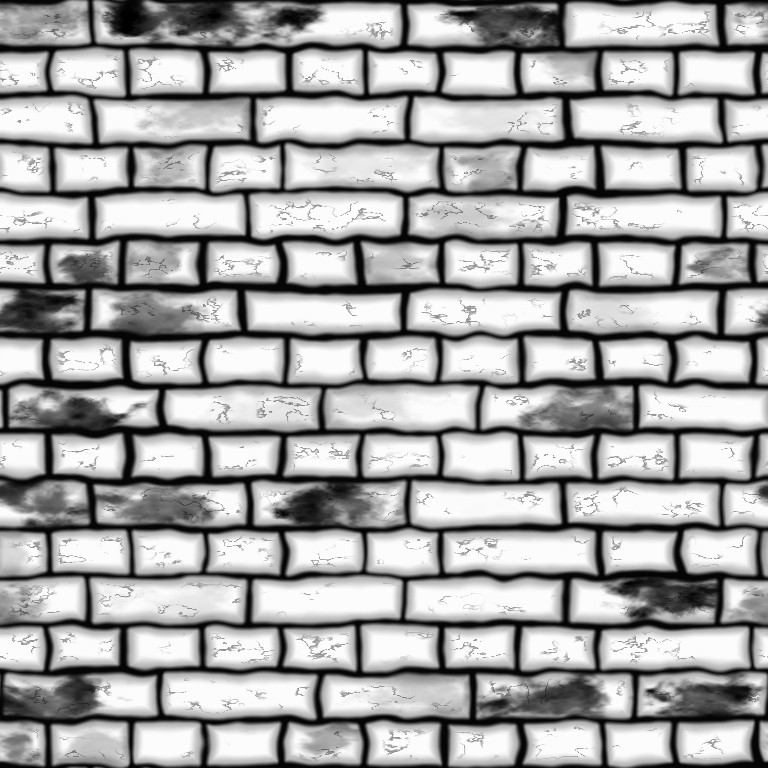
A three.js fragment shader for this texture map:

```glsl
// Greyscale weathered brick wall: alternating header and stretcher courses with soft dark joints.
varying vec2 vUv;

const float COURSES = 16.0; // one unit is the height of a course
const float HEADER_PITCH = 1.635;
const float STRETCHER_PITCH = 3.29;
const float MORTAR = 0.02;
const float RIM = 0.68;
const float FACE = 0.99;

float hash(vec2 p) {
  vec3 q = fract(p.xyx * 0.1031);
  q += dot(q, q.yzx + 33.33);
  return fract((q.x + q.y) * q.z);
}

// Value noise that repeats after a whole number of cells
float noise(vec2 p, float period) {
  vec2 i = floor(p), f = fract(p);
  f = f * f * (3.0 - 2.0 * f);
  vec2 a = mod(i, period), b = mod(i + 1.0, period);
  return mix(mix(hash(a), hash(vec2(b.x, a.y)), f.x),
             mix(hash(vec2(a.x, b.y)), hash(b), f.x), f.y);
}

float fbm(vec2 p) {
  float sum = 0.0, amp = 0.533;
  for (int i = 0; i < 4; i++) {
    sum += amp * noise(p, 512.0);
    p = p * 2.03 + 7.1;
    amp *= 0.5;
  }
  return sum;
}

bool isHeader(float row) { return mod(row, 2.0) < 0.5; }

// Where the first joint of a course lies; two courses are lapped differently
float courseStart(float row) {
  bool lapped = abs(mod(row, 6.0) - 1.0) < 0.5 && row < 8.0;
  float start = isHeader(row) ? 1.02 : (lapped ? 0.08 : 1.88);
  return start + 0.12 * (hash(vec2(row, 3.0)) - 0.5);
}

// A few courses skip one joint, leaving a double-width brick
float skippedJoint(float row) {
  if (row > 14.5) return 1.0;
  if (abs(row - 12.0) < 0.5) return 4.0;
  if (abs(row - 4.0) < 0.5) return 6.0;
  return abs(row - 2.0) < 0.5 ? 8.0 : -9.0;
}

float jointX(float i, float row, float count, float pitch) {
  if (i < 0.5) return 0.0;
  if (i > count - 0.5) return COURSES;
  return i * pitch + 0.12 * (hash(vec2(i, row + 20.0)) - 0.5);
}

// Left edge, right edge and index of the brick at x
vec3 findBrick(float x, float row) {
  float count = isHeader(row) ? 10.0 : 5.0;
  float pitch = isHeader(row) ? HEADER_PITCH : STRETCHER_PITCH;
  float i = min(floor(x / pitch), count - 1.0);
  if (x < jointX(i, row, count, pitch)) i -= 1.0;
  else if (x > jointX(i + 1.0, row, count, pitch)) i += 1.0;
  float skip = skippedJoint(row);
  float first = abs(i - skip) < 0.5 ? i - 1.0 : i;
  float last = abs(i + 1.0 - skip) < 0.5 ? i + 2.0 : i + 1.0;
  return vec3(jointX(first, row, count, pitch), jointX(last, row, count, pitch), first);
}

// Distance inward from the edge of a rounded box
float insetDepth(vec2 p, vec2 halfSize, float radius) {
  vec2 q = abs(p) - halfSize + radius;
  return radius - length(max(q, 0.0)) - min(max(q.x, q.y), 0.0);
}

// Cloudy dark blotch, off centre on the brick
float stain(vec2 p, float width, vec2 id, float amount) {
  vec2 centre = (vec2(hash(id + 31.0), hash(id + 47.0)) - 0.5) * vec2(width * 0.5, 0.3);
  float cloud = fbm(p * vec2(1.6, 3.2) + id * 13.7 + 40.0);
  float blot = 1.0 - length((p - centre) / vec2(width * 0.44, 0.55));
  return amount * smoothstep(-0.05, 0.6, blot + 1.4 * (cloud - 0.5)) * (0.45 + cloud);
}

// Chipped flakes: a sharp edge on one side, fading on the other
float flakes(vec2 p, vec2 id) {
  float relief = fbm(p * vec2(2.6, 5.5) + id * 17.3 + 90.0) - 0.5;
  float chip = smoothstep(0.0, 0.02, relief) * (1.0 - smoothstep(0.02, 0.1, relief));
  return chip * smoothstep(0.45, 0.7, noise(p * vec2(2.2, 3.0) + id * 11.9 + 60.0, 512.0));
}

void main() {
  // Uneven edges
  vec2 p = vUv * COURSES;
  vec2 wobble = vec2(noise(p * 2.0, 32.0), noise(p * 2.0 + 9.0, 32.0)) - 0.5;
  p += 0.13 * wobble;

  // Brick under this point
  float row = mod(floor(p.y), COURSES);
  float x = mod(p.x - courseStart(row), COURSES);
  vec3 brick = findBrick(x, row);
  float width = brick.y - brick.x;
  vec2 id = vec2(brick.z, row);
  vec2 local = vec2(x - 0.5 * (brick.x + brick.y), fract(p.y) - 0.5);

  // Soft joints of varying width and a rim brightening to the face
  float depth = insetDepth(local, vec2(width, 1.0) * 0.5, 0.13);
  depth += 0.06 * (noise(p * 0.5, 8.0) - 0.5) + 0.03 * (noise(p * 4.0, 64.0) - 0.5);
  float shade = mix(RIM, FACE, smoothstep(0.08, 0.33, depth));

  // Wear, heavier on the stretchers
  float luck = hash(id + 5.0);
  float amount = isHeader(row) ? 0.6 * smoothstep(0.75, 1.0, luck) : 0.8 * smoothstep(0.3, 0.95, luck);
  shade *= 1.0 - stain(local, width, id, amount);
  shade *= 1.0 - 0.42 * flakes(local, id) * smoothstep(0.14, 0.3, depth);

  shade = mix(MORTAR, shade, smoothstep(0.015, 0.13, depth));
  gl_FragColor = vec4(vec3(shade), 1.0);
}
```
